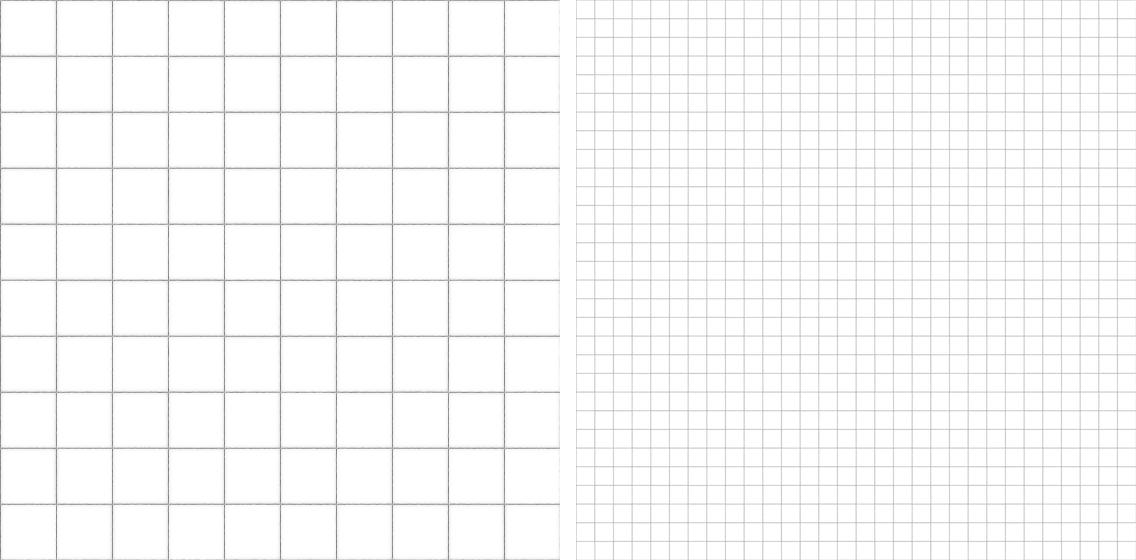
Left: one tile. Right: repeated 3 by 3.
Reproduce this texture procedurally as a three.js fragment shader.

```glsl
// White square tiles in a 10 by 10 grid, parted by thin grey joints.
// Each joint is a box-filtered line roughened by wrapping gradient noise,
// with a soft bevel on both sides whose depth varies from tile to tile.
varying vec2 vUv;

#define REPEATS 10.0
#define JOINT_WIDTH 0.0013
#define JOINT_GREY 0.42
#define JOINT_OFFSET vec2(0.0006, -0.0003)
#define WOBBLE 0.0003
#define WEAR 0.35
#define WEAR_CELLS 160.0
#define BEVEL_DEPTH 0.09
#define BEVEL_WIDTH 0.002
#define HAZE_DEPTH 0.014
#define HAZE_WIDTH 0.009
#define CROSSING_SIZE 0.0026

float hash(vec2 p) {
  vec3 q = fract(vec3(p.xyx) * 0.1031);
  q += dot(q, q.yzx + 33.33);
  return fract((q.x + q.y) * q.z);
}

// Whole-number modulo, safe against rounding at the wrap
float wrapIndex(float i, float period) {
  return mod(i + 0.5, period) - 0.5;
}

float cornerSlope(vec2 cell, vec2 offset) {
  cell = vec2(wrapIndex(cell.x, WEAR_CELLS), wrapIndex(cell.y, WEAR_CELLS));
  float angle = 6.28318 * hash(cell);
  return dot(vec2(cos(angle), sin(angle)), offset);
}

// Gradient noise that repeats every WEAR_CELLS units
float gradientNoise(vec2 p) {
  vec2 i = floor(p);
  vec2 f = p - i;
  vec2 u = f * f * f * (f * (f * 6.0 - 15.0) + 10.0);
  vec2 e = vec2(1.0, 0.0);
  return mix(
    mix(cornerSlope(i, f), cornerSlope(i + e, f - e), u.x),
    mix(cornerSlope(i + e.yx, f - e.yx), cornerSlope(i + 1.0, f - 1.0), u.x),
    u.y);
}

// Share of a pixel covered by a line, exact even below one pixel
float lineCoverage(float d, float width, float px) {
  float lo = max(d - 0.5 * px, -0.5 * width);
  float hi = min(d + 0.5 * px, 0.5 * width);
  return max(hi - lo, 0.0) / px;
}

// Joints across p.x, running along p.y: returns (line ink, bevel shade)
vec2 joints(vec2 p, float px, float axis) {
  float across = p.x * REPEATS;
  float nearest = floor(across + 0.5);
  float d = (across - nearest) / REPEATS;
  float line = wrapIndex(nearest, REPEATS);

  // Ragged line, fading where joints cross
  vec2 wearPos = vec2(p.y * WEAR_CELLS, line * 3.37 + axis * 47.0 + 0.4);
  float rough = gradientNoise(wearPos);
  float drift = gradientNoise(wearPos + vec2(61.0, 83.0));
  float crossing = abs(fract(p.y * REPEATS + 0.5) - 0.5) / REPEATS;
  float ink = lineCoverage(d + WOBBLE * drift, JOINT_WIDTH, px);
  ink *= 1.0 + WEAR * rough;
  ink *= mix(0.4, 1.0, smoothstep(0.0, CROSSING_SIZE, crossing));

  // Bevel of the tile on this side of the joint
  vec2 tile = vec2(wrapIndex(floor(across), REPEATS),
                   wrapIndex(floor(p.y * REPEATS), REPEATS));
  float side = step(0.0, d);
  float depth = mix(0.45, 1.55, hash(tile + vec2(31.0 * axis, 17.0 * side)));
  float bevel = BEVEL_DEPTH * exp(-abs(d) / BEVEL_WIDTH);
  float haze = HAZE_DEPTH * (1.0 - smoothstep(0.0, HAZE_WIDTH, abs(d)));
  return vec2(ink, depth * (bevel + haze));
}

void main() {
  vec2 p = vUv - JOINT_OFFSET;
  vec2 px = max(fwidth(vUv), vec2(0.00001));
  vec2 upright = joints(p, px.x, 0.0);
  vec2 level = joints(p.yx, px.y, 1.0);

  float tileWhite = (1.0 - upright.y) * (1.0 - level.y);
  float ink = clamp(max(upright.x, level.x), 0.0, 1.0);
  gl_FragColor = vec4(vec3(mix(tileWhite, JOINT_GREY, ink)), 1.0);
}
```
